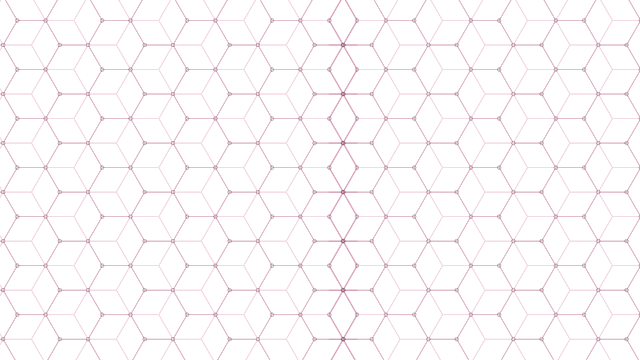
Write a Shadertoy shader that draws this pattern.

```glsl
// Thin-line tumbling-block lattice: every hexagonal cell has six spokes,
// alternately dark and pale, with small rings on the hubs and the dark tips.
// Two mirrored panels of the lattice overlap slightly at an off-centre seam.

const float DESIGN_HEIGHT = 432.0;   // all lengths below are in this scale
const float SIDE = 33.97;            // spoke length
const float LEFT_SEAM = 411.4;       // hub column where the left panel ends
const float RIGHT_SEAM = 412.2;      // hub column where the right panel starts
const float HUB_Y = 260.33;          // height of one hub on the seam
const float LINE_WIDTH = 0.62;
const float RING_RADIUS = 2.0;
const float RING_WIDTH = 0.6;
const float FILTER_PIXELS = 1.25;    // width of the smoothing filter
const vec3 PAPER = vec3(1.0);
const vec3 DARK_INK = vec3(0.72, 0.37, 0.51);
const vec3 PALE_INK = vec3(0.90, 0.65, 0.77);
const vec3 RING_INK = vec3(0.53, 0.45, 0.50);
const float SIXTH_TURN = 1.04719755;

// Share of the filter footprint covered by a stroke at signed distance d.
float stroke(float d, float width, float footprint) {
    float lo = max(d - 0.5 * footprint, -0.5 * width);
    float hi = min(d + 0.5 * footprint, 0.5 * width);
    return max(hi - lo, 0.0) / footprint;
}

// Offset from the nearest hub of the triangular lattice.
vec2 fromNearestHub(vec2 p) {
    vec2 period = SIDE * vec2(3.0, sqrt(3.0));
    vec2 a = p - period * round(p / period);
    vec2 shifted = p - 0.5 * period;
    vec2 b = shifted - period * round(shifted / period);
    return dot(a, a) < dot(b, b) ? a : b;
}

// Light left by one panel, which extends towards positive x from its seam.
vec3 panel(vec2 p, float footprint) {
    vec2 q = fromNearestHub(p);

    // Turn the nearest spoke onto the x axis; even spokes are dark.
    float spoke = round(atan(q.y, q.x) / SIXTH_TURN);
    float angle = spoke * SIXTH_TURN;
    float c = cos(angle), s = sin(angle);
    vec2 r = vec2(c * q.x + s * q.y, c * q.y - s * q.x);
    bool dark = mod(spoke, 2.0) < 0.5;

    // Spokes
    float edge = -0.5 * SIDE;
    float lineMask = smoothstep(edge - footprint, edge, p.x);
    float line = stroke(r.y, LINE_WIDTH, footprint) * lineMask;
    vec3 light = mix(PAPER, dark ? DARK_INK : PALE_INK, line);

    // Rings on the hub and on the tip of a dark spoke
    float ring = stroke(length(r) - RING_RADIUS, RING_WIDTH, footprint);
    if (dark) {
        float tip = length(r - vec2(SIDE, 0.0)) - RING_RADIUS;
        ring = max(ring, stroke(tip, RING_WIDTH, footprint));
    }
    float ringMask = step(edge - RING_RADIUS - RING_WIDTH - footprint, p.x);
    return light * mix(vec3(1.0), RING_INK, ring * ringMask);
}

void mainImage(out vec4 fragColor, in vec2 fragCoord) {
    float pixel = DESIGN_HEIGHT / iResolution.y;
    vec2 p = fragCoord * pixel;
    float footprint = FILTER_PIXELS * pixel;

    vec2 left = vec2(LEFT_SEAM - p.x, p.y - HUB_Y);
    vec2 right = vec2(p.x - RIGHT_SEAM, p.y - HUB_Y);
    vec3 color = panel(left, footprint) * panel(right, footprint);

    fragColor = vec4(color, 1.0);
}
```
